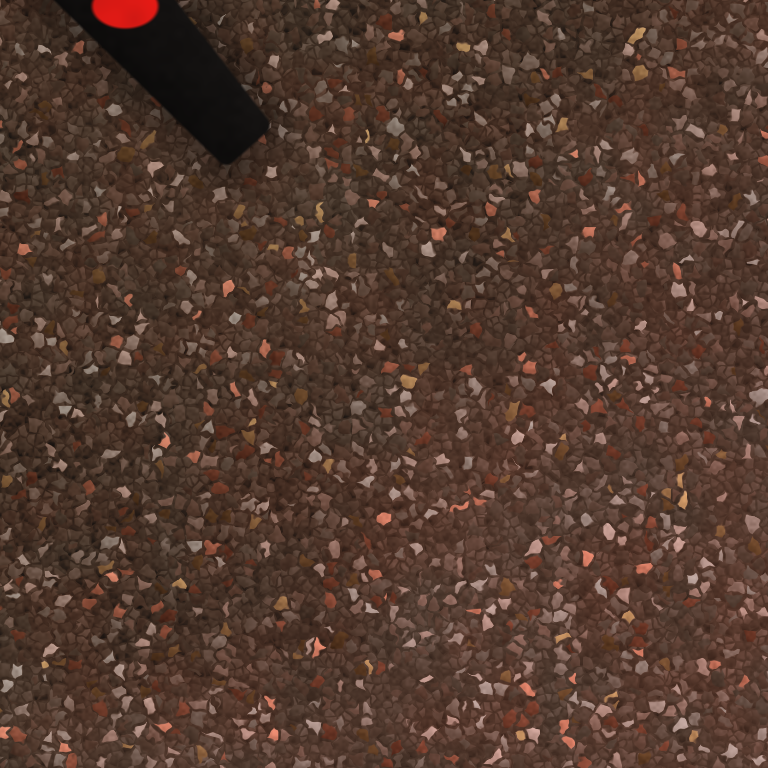
This texture is drawn by a WebGL 2 fragment shader. Its source:

```glsl
#version 300 es
precision highp float;
// Exposed pebble aggregate in brown mortar, with a dark tapered handle lying in the upper left.

uniform vec2 u_resolution;
out vec4 fragColor;

// Grain layout, in cells per canvas height
const float STONE_SCALE = 57.0;
const float GRIT_SCALE = 92.0;
const float SPECK_SCALE = 230.0;
const float STONE_SHARE = 0.74;
const float EDGE_SOFTNESS = 0.13;
const vec2 LIGHT_DIR = vec2(0.45, 0.89);

// Tone ramp from shadow to pale stone
const vec3 RAMP[6] = vec3[6](
  vec3(0.09, 0.07, 0.06), vec3(0.23, 0.16, 0.12), vec3(0.31, 0.23, 0.18),
  vec3(0.39, 0.30, 0.25), vec3(0.49, 0.40, 0.35), vec3(0.62, 0.53, 0.48));
const float MORTAR_TONE = 1.4;
const float STONE_TONE_RANGE = 3.9;
const vec3 RUST_TINT = vec3(1.22, 0.88, 0.76);
const vec3 OCHRE_TINT = vec3(1.10, 1.00, 0.72);
const vec3 COOL_TINT = vec3(0.94, 1.02, 1.04);
const vec3 WARM_TINT = vec3(1.05, 0.97, 0.95);

// Handle and its button
const vec2 HANDLE_END = vec2(0.325, 0.808);
const vec2 HANDLE_DIR = vec2(-0.665, 0.747);
const float HANDLE_HALF_WIDTH = 0.041;
const float HANDLE_TAPER = 0.07;
const vec3 HANDLE_COLOR = vec3(0.065, 0.058, 0.055);
const vec2 BUTTON_CENTER = vec2(0.163, 0.992);
const vec2 BUTTON_RADII = vec2(0.043, 0.029);
const vec3 BUTTON_COLOR = vec3(0.86, 0.10, 0.08);

struct Cell { vec2 id; vec2 offset; float edge; };

float hash(vec2 p) {
  return fract(sin(dot(p, vec2(127.1, 311.7))) * 43758.55);
}

vec2 hash2(vec2 p) {
  return vec2(hash(p), hash(p + 57.3));
}

float noise(vec2 p) {
  vec2 i = floor(p), f = fract(p);
  f = f * f * (3.0 - 2.0 * f);
  return mix(mix(hash(i), hash(i + vec2(1, 0)), f.x),
             mix(hash(i + vec2(0, 1)), hash(i + vec2(1, 1)), f.x), f.y);
}

// Nearest jittered cell: its id, the offset from its seed, the distance to its border
Cell voronoi(vec2 p) {
  vec2 base = floor(p), nearest = vec2(0.0), toSeed = vec2(0.0);
  float best = 1e3;
  for (int y = -1; y <= 1; y++) for (int x = -1; x <= 1; x++) {
    vec2 id = base + vec2(x, y);
    vec2 r = id + hash2(id) - p;
    float d = dot(r, r);
    if (d < best) { best = d; nearest = id; toSeed = r; }
  }
  float edge = 1e3;
  for (int y = -2; y <= 2; y++) for (int x = -2; x <= 2; x++) {
    vec2 id = nearest + vec2(x, y);
    vec2 r = id + hash2(id) - p;
    vec2 gap = r - toSeed;
    if (dot(gap, gap) > 1e-5) edge = min(edge, dot(0.5 * (r + toSeed), normalize(gap)));
  }
  return Cell(nearest, -toSeed, edge);
}

vec3 toneColor(float tone) {
  vec3 color = RAMP[0];
  for (int i = 1; i < 6; i++) color = mix(color, RAMP[i], clamp(tone - float(i - 1), 0.0, 1.0));
  return color + 0.11 * max(tone - 5.0, 0.0);
}

vec3 stoneTint(float pick) {
  if (pick > 0.91) return RUST_TINT;
  if (pick < 0.06) return OCHRE_TINT;
  return mix(COOL_TINT, WARM_TINT, pick);
}

vec3 aggregate(vec2 uv, float pixel) {
  // Mortar with fine grit
  vec2 warp = vec2(noise(uv * 130.0), noise(uv * 130.0 + 40.0)) - 0.5;
  Cell grit = voronoi(uv * GRIT_SCALE + warp * 0.35 + 19.0);
  float gritMask = smoothstep(0.02, 0.02 + max(0.2, pixel * GRIT_SCALE), grit.edge);
  float gritTone = 1.9 * (hash(grit.id + 3.7) - 0.25) + 0.7 * dot(grit.offset, LIGHT_DIR);
  float tone = MORTAR_TONE - 0.25 + gritMask * gritTone;

  // Larger pebbles of varied size and brightness
  Cell stone = voronoi(uv * STONE_SCALE + warp * 0.4);
  float inset = mix(0.02, 0.17, hash(stone.id + 8.1));
  float mask = smoothstep(inset, inset + max(EDGE_SOFTNESS, pixel * STONE_SCALE), stone.edge);
  mask *= step(hash(stone.id + 21.9), STONE_SHARE);
  float bright = hash(stone.id + 33.3);
  float stoneTone = MORTAR_TONE + STONE_TONE_RANGE * bright * bright + 0.9 * dot(stone.offset, LIGHT_DIR);
  tone = mix(tone, stoneTone, mask);

  // Surface specks and broad drifts of light
  tone += 0.8 * (noise(uv * SPECK_SCALE) - 0.5) + 0.6 * (noise(uv * 5.0 + 7.0) - 0.5);
  float corner = smoothstep(0.6, 1.5, uv.x + 1.0 - uv.y);
  tone += 0.45 * corner - 0.2 * smoothstep(0.5, 0.0, uv.x) * uv.y;
  vec3 tint = mix(mix(COOL_TINT, WARM_TINT, noise(uv * 18.0)), stoneTint(hash(stone.id + 71.0)), mask);
  return toneColor(tone) * tint * mix(vec3(1.0), vec3(1.05, 0.98, 1.0), corner);
}

void main() {
  vec2 uv = gl_FragCoord.xy / u_resolution.y;
  float pixel = 1.5 / u_resolution.y;
  float soft = max(0.0025, pixel);
  vec3 color = aggregate(uv, pixel);

  // Handle with a soft contact shadow
  vec2 q = uv - HANDLE_END;
  float along = dot(q, HANDLE_DIR);
  float across = dot(q, vec2(HANDLE_DIR.y, -HANDLE_DIR.x));
  float halfWidth = HANDLE_HALF_WIDTH + HANDLE_TAPER * max(along, 0.0);
  vec2 box = vec2(abs(across) - halfWidth, -along) + 0.012;
  float handle = length(max(box, 0.0)) + min(max(box.x, box.y), 0.0) - 0.012;
  color *= 1.0 - 0.3 * smoothstep(0.06, 0.0, handle);
  vec3 rubber = HANDLE_COLOR * (1.0 + 0.25 * across / halfWidth + 0.2 * (noise(uv * 90.0) - 0.5));
  color = mix(color, rubber, smoothstep(soft, -soft, handle));

  // Button
  float button = (length((uv - BUTTON_CENTER) / BUTTON_RADII) - 1.0) * BUTTON_RADII.y;
  color = mix(color, BUTTON_COLOR * (0.95 + 0.1 * noise(uv * 40.0)), smoothstep(soft, -soft, button));
  fragColor = vec4(color, 1.0);
}
```
